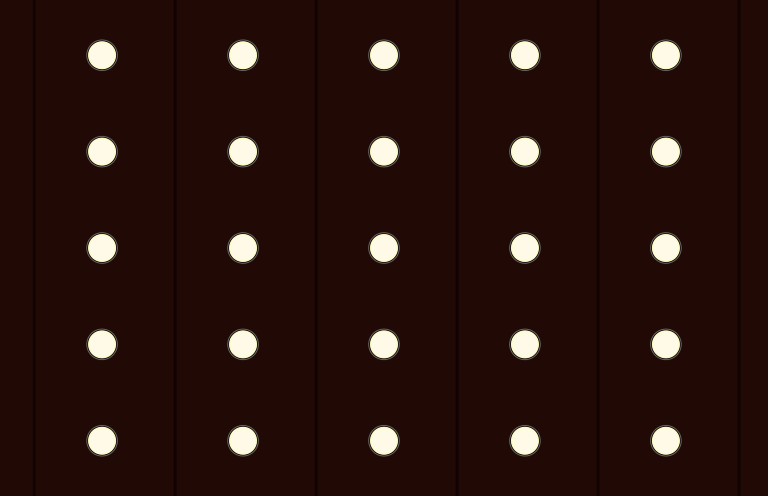
Reproduce this pattern procedurally as a Shadertoy shader.

```glsl
// Dark plank panel with soft vertical seams and a 5 by 5 grid of ringed cream dots.

// All lengths are fractions of the canvas height.
const vec2 PITCH = vec2(0.2842, 0.1943);
const float SEAM_OFFSET = 0.1475;
const float SEAM_HALF_WIDTH = 0.0032;
const float CREAM_RADIUS = 0.0252;
const float DOT_RADIUS = 0.0282;
const float GAP_RADIUS = 0.0298;
const float RING_RADIUS = 0.0318;

const vec3 WOOD = vec3(0.130, 0.040, 0.020);
const vec3 SEAM = vec3(0.070, 0.012, 0.008);
const vec3 CREAM = vec3(1.00, 0.98, 0.91);
const vec3 RIM = vec3(0.99, 0.98, 0.77);
const vec3 GAP = vec3(0.05, 0.03, 0.03);
const vec3 RING = vec3(0.40, 0.39, 0.38);

// Signed offset from the nearest multiple of the period.
float repeatCentred(float x, float period) {
    return x - period * round(x / period);
}

// Coverage of the region where the distance is negative.
float cover(float dist, float blur) {
    return 1.0 - smoothstep(-blur, blur, dist);
}

vec3 drawSeams(vec3 base, float x, float pixel) {
    float dist = abs(repeatCentred(x - SEAM_OFFSET, PITCH.x)) - SEAM_HALF_WIDTH;
    return mix(base, SEAM, cover(dist, max(pixel, 0.0018)));
}

// Concentric discs, painted from the outside in.
vec3 drawDot(vec3 base, float radius, float pixel) {
    float blur = 0.6 * pixel;
    vec3 color = mix(base, RING, cover(radius - RING_RADIUS, blur));
    color = mix(color, GAP, cover(radius - GAP_RADIUS, blur));
    color = mix(color, RIM, cover(radius - DOT_RADIUS, blur));
    return mix(color, CREAM, cover(radius - CREAM_RADIUS, max(blur, 0.0025)));
}

void mainImage(out vec4 fragColor, in vec2 fragCoord) {
    float pixel = 1.0 / iResolution.y;
    vec2 p = (fragCoord - 0.5 * iResolution.xy) * pixel;
    vec2 cell = vec2(repeatCentred(p.x, PITCH.x), repeatCentred(p.y, PITCH.y));

    vec3 color = drawSeams(WOOD, p.x, pixel);
    color = drawDot(color, length(cell), pixel);
    fragColor = vec4(color, 1.0);
}
```
